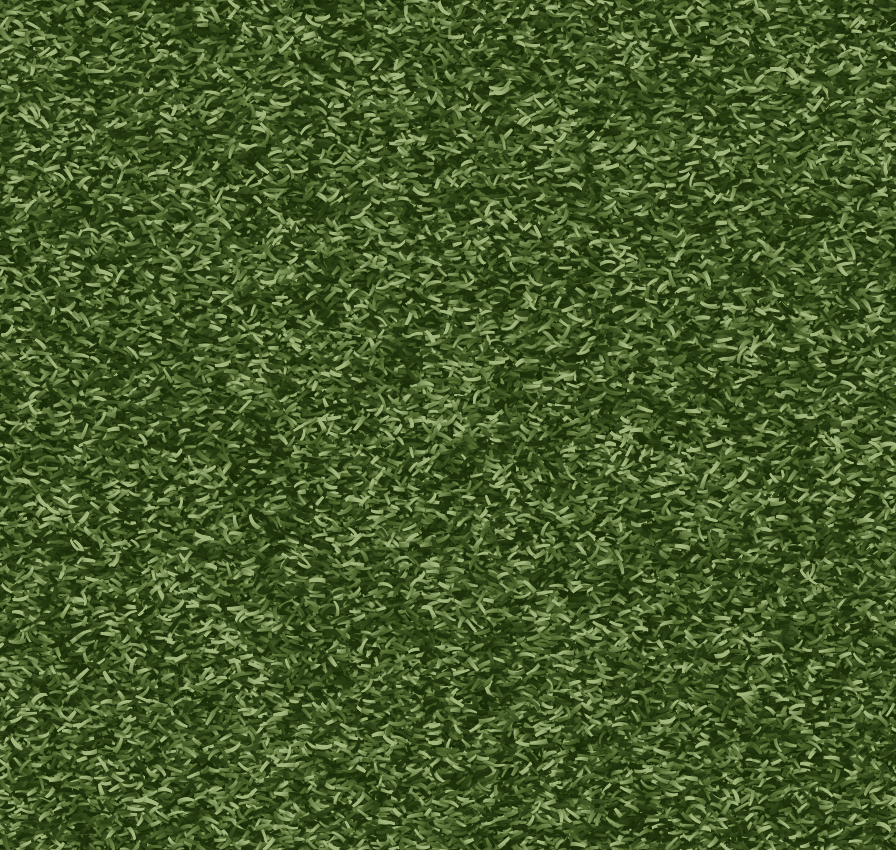
A Shadertoy shader for this texture:

```glsl
const float CELLS = 80.0;             // blade cells across the canvas width
const int LAYERS = 8;
const vec2 HALF_LENGTH = vec2(0.40, 0.78);  // shortest, longest, in cells
const vec2 HALF_WIDTH = vec2(0.13, 0.22);
const float TILT = 1.45;              // largest lean away from horizontal
const float BEND = 0.45;
const float TAPER = 0.4;
const float SHADOW_STRENGTH = 0.5;
const vec2 SHADOW_OFFSET = vec2(0.04, -0.13);
const float SHADOW_BLUR = 0.16;
const float TONE_MIN = 0.08;
const float TONE_RANGE = 1.28;
const float TONE_SKEW = 1.6;
const float PATCH_SCALE = 14.0;
const float PATCH_CONTRAST = 0.22;
const vec3 DEEP_GREEN = vec3(0.08, 0.15, 0.015);
const vec3 LEAF_GREEN = vec3(0.335, 0.425, 0.195);
const vec3 PALE_GREEN = vec3(0.61, 0.69, 0.47);

vec4 hash4(vec3 p) {
    vec4 q = fract(p.xyzx * vec4(0.1031, 0.1030, 0.0973, 0.1099));
    q += dot(q, q.wzxy + 33.33);
    return fract((q.xxyz + q.yzzw) * q.zywx);
}

float valueNoise(vec2 p) {
    vec2 i = floor(p), f = fract(p);
    f = f * f * (3.0 - 2.0 * f);
    float a = hash4(vec3(i, 91.0)).x;
    float b = hash4(vec3(i + vec2(1.0, 0.0), 91.0)).x;
    float c = hash4(vec3(i + vec2(0.0, 1.0), 91.0)).x;
    float d = hash4(vec3(i + vec2(1.0, 1.0), 91.0)).x;
    return mix(mix(a, b, f.x), mix(c, d, f.x), f.y);
}

// Distance to a bent strip that narrows towards its tip at +x
float bladeDistance(vec2 p, vec2 halfSize, float bend) {
    p.y -= bend * (p.x * p.x - 0.15);
    float along = clamp(p.x / halfSize.x * 0.5 + 0.5, 0.0, 1.0);
    float width = halfSize.y * (1.0 - TAPER * along * along);
    vec2 d = abs(p) - vec2(halfSize.x, width);
    return length(max(d, 0.0)) + min(max(d.x, d.y), 0.0);
}

vec3 grassColor(float tone) {
    tone = clamp(tone, 0.0, 1.05);
    return tone < 0.5 ? mix(DEEP_GREEN, LEAF_GREEN, tone * 2.0)
                      : mix(LEAF_GREEN, PALE_GREEN, tone * 2.0 - 1.0);
}

void mainImage(out vec4 fragColor, in vec2 fragCoord) {
    vec2 uv = fragCoord / iResolution.x;
    float edge = 0.7 * CELLS / iResolution.x;
    float tone = 0.03;

    // Paint blades from the bottom of the pile to the top
    for (int layer = 0; layer < LAYERS; layer++) {
        float level = float(layer);
        float depth = mix(0.6, 1.0, level / float(LAYERS - 1));
        vec2 p = uv * CELLS + level * vec2(17.37, 9.61);
        vec2 cell = floor(p);

        for (int j = 1; j >= -1; j--)
        for (int i = -1; i <= 1; i++) {
            vec2 id = cell + vec2(i, j);
            vec4 place = hash4(vec3(id, level * 7.0 + 3.0));
            vec4 look = hash4(vec3(id + 41.0, level * 5.0 + 11.0));

            // Lean both ways around horizontal, with either end as the tip
            float angle = (place.z + place.w - 1.0) * TILT;
            float side = look.x < 0.5 ? -1.0 : 1.0;
            float c = cos(angle) * side, s = sin(angle) * side;
            mat2 turn = mat2(c, -s, s, c);
            vec2 offset = p - id - place.xy;
            vec2 q = turn * offset;
            vec2 size = vec2(mix(HALF_LENGTH.x, HALF_LENGTH.y, look.y),
                             mix(HALF_WIDTH.x, HALF_WIDTH.y, look.z));
            float bend = (fract(look.x * 2.0) - 0.5) * 2.0 * BEND;

            // Soft shadow on the blades beneath
            float below = bladeDistance(turn * (offset - SHADOW_OFFSET), size, bend);
            float shadow = 1.0 - smoothstep(-SHADOW_BLUR, SHADOW_BLUR, below);
            tone *= 1.0 - SHADOW_STRENGTH * shadow;

            // Dim root, bright tip and a faint sheen across the strip
            float along = clamp(q.x / size.x * 0.5 + 0.5, 0.0, 1.0);
            float across = clamp(q.y / size.y, -1.0, 1.0) * side;
            float bladeTone = TONE_MIN + TONE_RANGE * pow(look.w, TONE_SKEW);
            bladeTone *= depth * mix(0.68, 1.12, along) * (1.0 + 0.1 * across);
            float cover = 1.0 - smoothstep(-edge, edge, bladeDistance(q, size, bend));
            tone = mix(tone, bladeTone, cover);
        }
    }

    // Gentle uneven brightness over the turf
    tone *= 1.0 + PATCH_CONTRAST * (valueNoise(uv * PATCH_SCALE) - 0.5);
    fragColor = vec4(grassColor(tone), 1.0);
}
```
